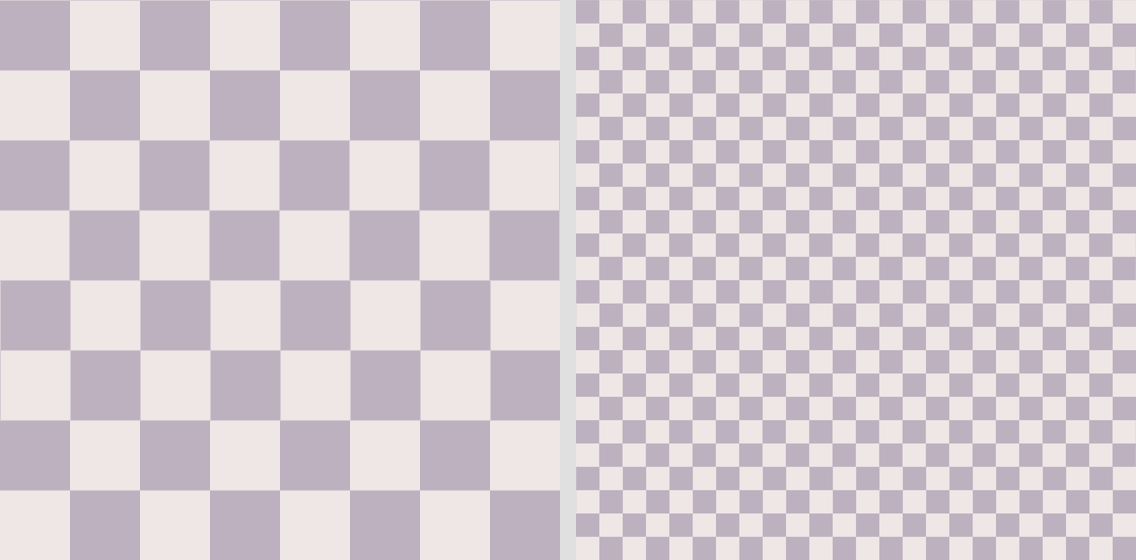
Left, the tile; right, the same tile 3 across and 3 down.
Reproduce this pattern procedurally as a Shadertoy shader.

```glsl
const float TAU = 6.2831853;
const float CELLS = 8.0;
const float ROW_SHIFT = 0.001;
const float DROP = 0.0008;
const vec3 LIGHT = vec3(0.937, 0.902, 0.902);
const vec3 MAUVE = vec3(0.741, 0.694, 0.749);

// Square wave from +1 to -1 with edges one pixel wide
float softSquare(float x, float pixel) {
    float edgeDistance = 0.5 - abs(fract(x) - 0.5);
    float side = 1.0 - 2.0 * mod(floor(x), 2.0);
    return side * clamp(2.0 * edgeDistance / pixel, 0.0, 1.0);
}

// Slight sideways drift shared by each pair of rows
float rowDrift(float y, float amount) {
    float pair = mod(floor(y * CELLS * 0.5), CELLS * 0.5);
    return amount * sin(TAU * pair / 3.0);
}

float checker(vec2 cell, vec2 pixel) {
    return softSquare(cell.x, pixel.x) * softSquare(cell.y, pixel.y);
}

void mainImage(out vec4 fragColor, in vec2 fragCoord) {
    vec2 uv = fragCoord / iResolution.xy;
    vec2 pixel = CELLS / iResolution.xy;

    // Small misalignment of the squares
    uv.y += DROP;
    uv.x -= rowDrift(uv.y, ROW_SHIFT);

    // Lower left square is light
    float lightness = 0.5 + 0.5 * checker(uv * CELLS, pixel);
    fragColor = vec4(mix(MAUVE, LIGHT, lightness), 1.0);
}
```
